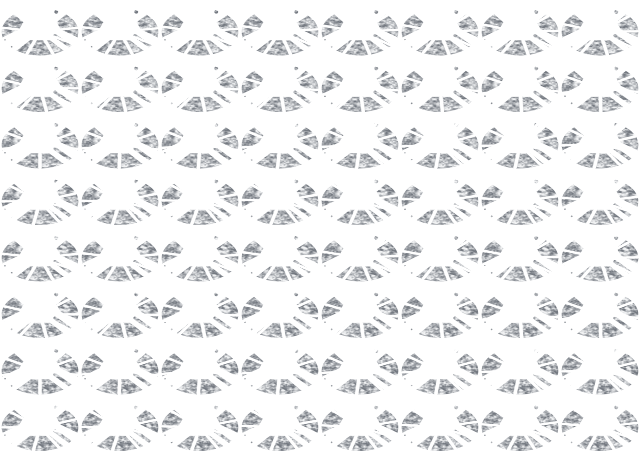
A Shadertoy shader for this pattern:

```glsl
// An 8 x 8 sheet of tilted discs, each a step further in a slow clockwise turn.
// Speckled grey stone shows through fixed openings in a white cover, and nine
// turning white spokes slice it. Each cell is 96 units wide, measured from its hub.

const float GRID = 8.0;
const float CELL_WIDTH = 96.0;
const vec2 HUB = vec2(48.0, 29.6);
const vec2 DISC_RADII = vec2(46.0, 28.3);
const float SPOKE_SPACING = radians(40.0);
const float TURN_PER_FRAME = radians(1.25);
const float FIRST_VERTICAL_FRAME = 16.0;

float hash(vec2 p) {
    return fract(sin(dot(p, vec2(127.1, 311.7))) * 43758.5453);
}

float valueNoise(vec2 p) {
    vec2 i = floor(p);
    vec2 f = fract(p);
    f = f * f * (3.0 - 2.0 * f);
    float low = mix(hash(i), hash(i + vec2(1.0, 0.0)), f.x);
    float high = mix(hash(i + vec2(0.0, 1.0)), hash(i + vec2(1.0)), f.x);
    return mix(low, high, f.y);
}

// Signed distance to the line a-b, negative on its left
float lineSide(vec2 p, vec2 a, vec2 b) {
    vec2 along = normalize(b - a);
    return dot(p - a, vec2(along.y, -along.x));
}

float segmentDistance(vec2 p, vec2 a, vec2 b) {
    vec2 ab = b - a;
    float t = clamp(dot(p - a, ab) / dot(ab, ab), 0.0, 1.0);
    return length(p - a - ab * t);
}

float ellipseDistance(vec2 p, vec2 radii) {
    float k = length(p / radii);
    return k * (k - 1.0) / max(length(p / (radii * radii)), 1e-4);
}

// Openings in the fixed cover
float openingDistance(vec2 p) {
    vec2 q = vec2(abs(p.x), p.y);
    float sides = lineSide(q, vec2(31.0, 21.0), vec2(20.0, 11.5));
    sides = max(sides, lineSide(q, vec2(20.0, 11.5), vec2(25.0, 3.0)));
    sides = max(sides, lineSide(q, vec2(25.0, 3.0), vec2(45.0, -6.5)));
    float fan = max(q.y + 10.2, lineSide(q, vec2(28.0, -22.5), vec2(12.0, -10.2)));
    float sliver = segmentDistance(p, vec2(18.0, -4.5), vec2(37.0, -18.0)) - 1.9;
    float specks = length(p - vec2(19.5, 24.0)) - 2.3;
    specks = min(specks, length(p - vec2(-34.0, -18.0)) - 1.0);
    specks = min(specks, length(p - vec2(-42.0, -9.5)) - 0.9);
    return min(min(sides, fan), min(sliver, specks));
}

// Distance to the nearest spoke, in disc radii; angles run clockwise from below
float spokeDistance(vec2 disc, float turn, float halfWidth) {
    float angle = atan(-disc.x, -disc.y) - turn;
    angle = mod(angle + 0.5 * SPOKE_SPACING, SPOKE_SPACING) - 0.5 * SPOKE_SPACING;
    return abs(sin(angle)) * length(disc) - halfWidth;
}

vec3 stoneColour(vec2 disc, float turn) {
    float c = cos(turn);
    float s = sin(turn);
    vec2 p = mat2(c, s, -s, c) * disc;
    float grain = 0.6 * valueNoise(p * 11.0 + 31.0) + 0.4 * valueNoise(p * 23.0 + 7.0);
    grain = clamp(0.5 + 1.6 * (grain - 0.5), 0.0, 1.0);
    return mix(vec3(0.46, 0.48, 0.51), vec3(0.94, 0.945, 0.95), grain);
}

void mainImage(out vec4 fragColor, in vec2 fragCoord) {
    // Cell layout, frames counted from the top left
    vec2 grid = fragCoord / iResolution.xy * GRID;
    vec2 cell = floor(grid);
    float cellHeight = CELL_WIDTH * iResolution.y / iResolution.x;
    vec2 p = fract(grid) * vec2(CELL_WIDTH, cellHeight) - HUB;
    float pixel = CELL_WIDTH * GRID / iResolution.x;

    float frame = cell.x + GRID * (GRID - 1.0 - cell.y);
    float turn = (frame - FIRST_VERTICAL_FRAME) * TURN_PER_FRAME;

    // Stone is visible inside the disc and openings, between the spokes
    vec2 disc = p / DISC_RADII;
    float shape = max(ellipseDistance(p, DISC_RADII), openingDistance(p));
    float spokeScale = 0.5 * (DISC_RADII.x + DISC_RADII.y);
    shape = max(shape, -spokeDistance(disc, turn, 0.048) * spokeScale);
    float coverage = 1.0 - smoothstep(-0.6 * pixel, 0.6 * pixel, shape);

    fragColor = vec4(mix(vec3(1.0), stoneColour(disc, turn), coverage), 1.0);
}
```
